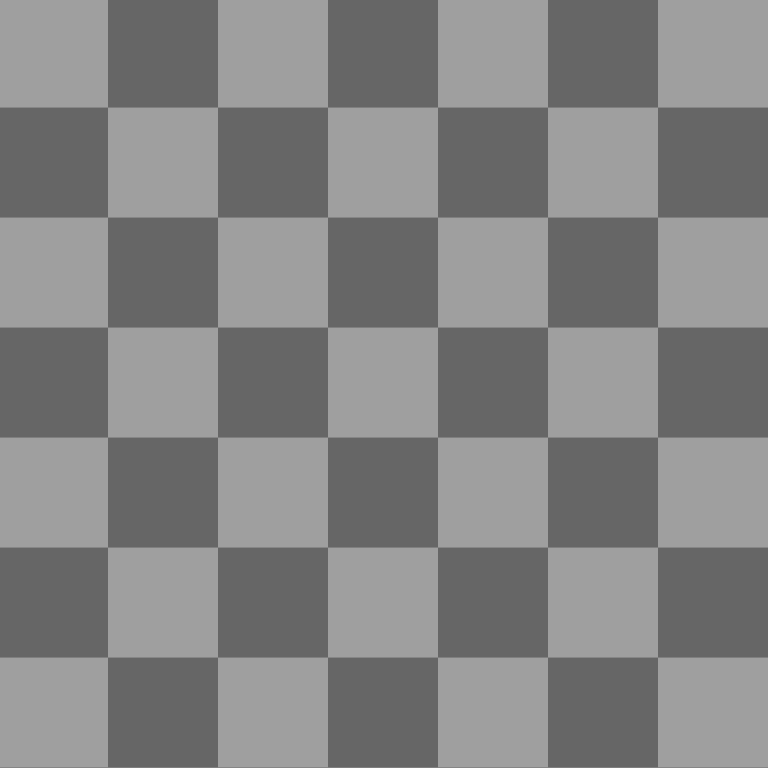
Write a Shadertoy shader that draws this pattern.

```glsl
#define TILE 0.14323
#define CORNER vec2(0.14063, 0.1438)
#define LIGHT vec3(0.624)
#define DARK vec3(0.4)

// Signed distance to the nearest tile edge on each axis, in tiles; the sign alternates
vec2 edgeDistance(vec2 cell) {
    return abs(mod(cell - 0.5, 2.0) - 1.0) - 0.5;
}

// Smooth checkerboard: +1 on light tiles, -1 on dark tiles
float checker(vec2 cell, float pixelSize) {
    vec2 side = clamp(2.0 * edgeDistance(cell) / pixelSize, -1.0, 1.0);
    return side.x * side.y;
}

void mainImage(out vec4 fragColor, in vec2 fragCoord) {
    vec2 uv = fragCoord / iResolution.y;
    float pixelSize = 1.0 / (iResolution.y * TILE);

    // Tile coordinates, counted from the first inner corner
    vec2 cell = (uv - CORNER) / TILE;
    float lightness = 0.5 + 0.5 * checker(cell, pixelSize);

    fragColor = vec4(mix(DARK, LIGHT, lightness), 1.0);
}
```
